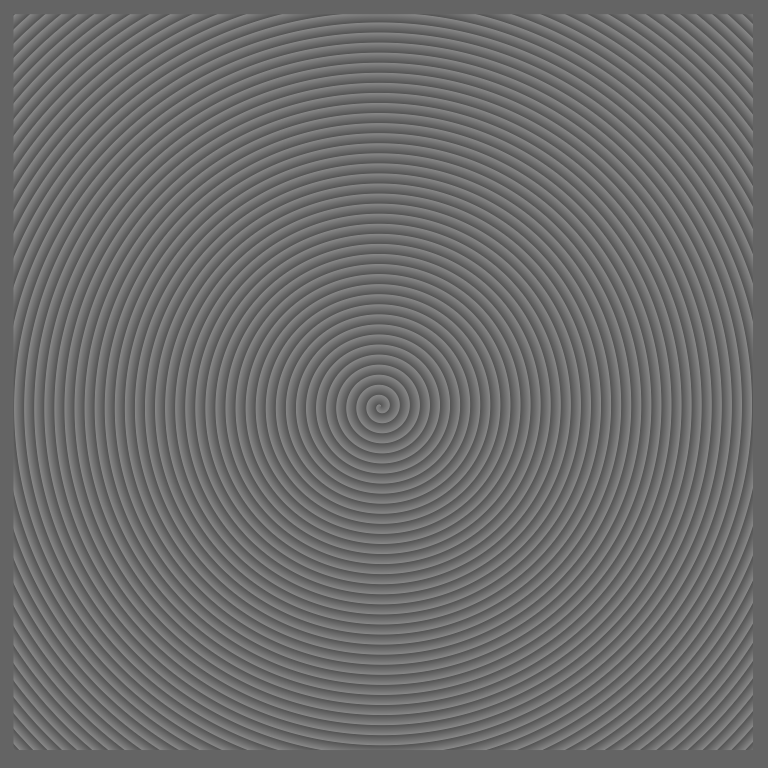
Give the GLSL for this pattern, as a WebGL 1 fragment shader.

```glsl
precision highp float;
// A tight one-armed grey spiral inside a flat grey frame.
// A sawtooth of radius minus angle shades each turn from dark
// at its inner side to light at its outer rim.
uniform vec2 u_resolution;

const float TAU = 6.2831853;

// Rising ramp with a sharp fall, softened over the given phase width.
float softSaw(float phase, float width) {
  float f = fract(phase + 0.5 * width);
  return min(f, (1.0 - f) / width);
}

// Coverage of an axis-aligned box with edges one pixel soft.
float boxMask(vec2 p, vec2 low, vec2 high, float pixel) {
  vec2 inside = min(p - low, high - p);
  return clamp(min(inside.x, inside.y) / pixel + 0.5, 0.0, 1.0);
}

void main() {
  vec2 uv = gl_FragCoord.xy / u_resolution;
  float pixel = 1.0 / min(u_resolution.x, u_resolution.y);

  // Archimedean spiral: the radius grows one pitch per turn.
  vec2 p = uv - vec2(0.4955, 0.4707);
  float turns = 76.3;
  float angle = atan(p.y, p.x + 1e-6);
  float phase = length(p) * turns - angle / TAU;
  float spiral = mix(0.335, 0.545, softSaw(phase, turns * pixel));

  // Frame around the panel.
  float panel = boxMask(uv, vec2(0.0176, 0.0234), vec2(0.9805, 0.9815), pixel);
  gl_FragColor = vec4(vec3(mix(0.392, spiral, panel)), 1.0);
}
```
